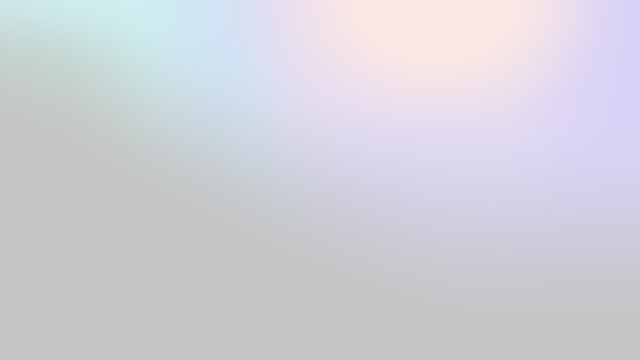
This background is drawn by a WebGL 2 fragment shader. Its source:

```glsl
#version 300 es
precision highp float;
// Soft pastel aurora fading from the top edge into plain grey.
// A horizontal run of hues is tinted by a peach glow, then blended
// over the grey through a fade whose lower edge sinks to the right.

#define GREY     vec3(0.770, 0.770, 0.770)
#define CYAN     vec3(0.812, 0.935, 0.945)
#define MINT     vec3(0.775, 0.895, 0.860)
#define BLUE     vec3(0.812, 0.892, 0.960)
#define LILAC    vec3(0.900, 0.865, 0.942)
#define HAZE     vec3(0.845, 0.842, 0.955)
#define VIOLET   vec3(0.855, 0.825, 0.965)
#define PEACH    vec3(0.992, 0.910, 0.890)
#define GLOW_POS  vec2(0.68, 0.0)
#define GLOW_SIZE vec2(0.30, 0.40)

uniform vec2 u_resolution;
out vec4 fragColor;

// Hues from left to right; p.y is the depth below the top edge.
vec3 hueField(vec2 p) {
    float mint = (1.0 - smoothstep(0.05, 0.30, p.x)) * smoothstep(0.0, 0.2, p.y);
    vec3 left = mix(CYAN, MINT, mint);
    vec3 right = mix(LILAC, HAZE, smoothstep(0.25, 0.60, p.y));
    float drift = 0.1 * p.y;
    vec3 hue = mix(left, BLUE, smoothstep(0.20, 0.36, p.x));
    hue = mix(hue, right, smoothstep(0.30, 0.48, p.x - drift));
    return mix(hue, VIOLET, smoothstep(0.80, 1.0, p.x + drift));
}

// Elliptical glow resting on the top edge.
float peachGlow(vec2 p) {
    return 1.0 - smoothstep(0.25, 1.0, length((p - GLOW_POS) / GLOW_SIZE));
}

// Strength of the colour over the grey.
float coverage(vec2 p) {
    float lowerEdge = 0.36 + 0.61 * smoothstep(-0.15, 0.80, p.x);
    float softness = mix(0.55, 0.65, p.x);
    return 1.0 - smoothstep(lowerEdge - softness, lowerEdge, p.y);
}

void main() {
    vec2 p = gl_FragCoord.xy / u_resolution;
    p.y = 1.0 - p.y;
    vec3 light = mix(hueField(p), PEACH, peachGlow(p));
    fragColor = vec4(mix(GREY, light, coverage(p)), 1.0);
}
```
